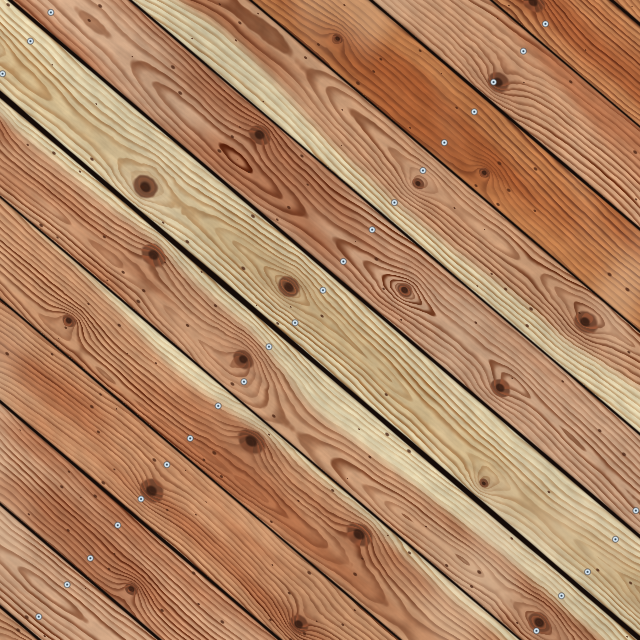
Reproduce this texture procedurally as a Shadertoy shader.

```glsl
// Diagonal larch decking: twelve boards with dark gaps, knots and paired screws.
// Each board is a cut through a trunk: the distance to a wandering pith gives the
// growth rings and the border of brown heartwood and pale sapwood.

const float BOARD = 0.1218;   // board pitch across the grain

// Per board: pith position across it, heartwood radius, orange tint
const vec3 WOOD[12] = vec3[12](
    vec3(1.3, 3.0, 0.75), vec3(-0.2, 3.0, 0.25), vec3(1.35, 3.0, 0.9),
    vec3(0.25, 0.4, 0.25), vec3(0.6, 1.5, 0.05), vec3(0.55, -0.1, 0.2),
    vec3(0.75, 0.45, 0.25), vec3(0.8, 0.68, 0.35), vec3(-0.25, 3.0, 0.4),
    vec3(1.25, 3.0, 0.15), vec3(0.4, 1.5, 0.1), vec3(0.5, 3.0, 0.3));

float hash(vec2 p) {
    return fract(sin(dot(p, vec2(12.99, 78.23))) * 4375.85);
}

// Layered, rotated sines, about -1 to 1
float waves(vec2 p) {
    float sum = 0.0, amp = 0.5;
    for (int i = 0; i < 4; i++) {
        sum += amp * sin(p.x + 1.5 * sin(p.y * 0.8 + float(i)));
        p = mat2(1.2, 1.6, -1.6, 1.2) * p + 2.3;
        amp *= 0.55;
    }
    return sum;
}

// Knots, one per cell along a board: x = ring swell, y = core, z = dark heart
vec3 knots(vec2 b, float id) {
    vec3 k = vec3(0.0);
    float cell = floor((b.x - 4.56) / 2.6);
    for (float i = -1.0; i <= 1.0; i++) {
        vec2 key = vec2(cell + i, id * 3.7);
        if (hash(key + 5.1) > 0.85) continue;
        vec2 center = vec2(4.56 + (cell + i + 0.25 + 0.5 * hash(key)) * 2.6,
                           0.22 + 0.56 * hash(key + 1.3));
        float radius = mix(0.04, 0.15, hash(key + 2.7));
        vec2 q = (b - center) * vec2(0.8, 1.0);
        float d = length(q) * (1.0 + 0.15 * waves(q * 9.0 + id));
        k.x += mix(3.0, 6.0, hash(key + 6.6)) * exp(-d / (radius * 1.5 + 0.03));
        k.y = max(k.y, smoothstep(radius * 1.1, radius * 0.85, d));
        k.z = max(k.z, smoothstep(radius * 0.55, radius * 0.3, d));
    }
    return k;
}

// Small dark flecks, scattered by jittered cells
float flecks(vec2 b, float id) {
    vec2 grid = b / vec2(0.4, 0.2);
    vec2 key = floor(grid) + vec2(0.0, id * 17.0);
    vec2 center = 0.3 + 0.4 * vec2(hash(key), hash(key + 3.1));
    vec2 q = (fract(grid) - center) * vec2(0.26, 0.2);
    float radius = mix(0.006, 0.02, hash(key + 7.7));
    return step(hash(key + 9.2), 0.2) * smoothstep(radius * 1.4, radius * 0.5, length(q));
}

void mainImage(out vec4 fragColor, in vec2 fragCoord) {
    vec2 uv = fragCoord / iResolution.xy;
    vec2 p = vec2(uv.x, 1.0 - uv.y);
    float px = 0.8 / (iResolution.y * BOARD);

    // Board coordinates in board widths: x along the grain, y across it
    vec2 along = vec2(0.761, 0.648);
    vec2 b = vec2(dot(p, along), dot(p, vec2(-along.y, along.x)) + 0.0099) / BOARD;
    float edge = floor(b.y + 0.5);
    float gapDist = abs(b.y - edge);
    float id = floor(b.y);
    b.y -= id;
    vec3 wood = WOOD[clamp(int(id) + 5, 0, 11)];
    vec2 seed = vec2(id * 7.31, id * 3.17);
    vec3 knot = knots(b, id);

    // Growth rings around the pith, each of its own strength
    float depth = 0.32 * waves(vec2(b.x * 0.5, 0.0) + seed);
    float pith = wood.x + 0.07 * sin(b.x * 0.9 + id * 2.0);
    float radial = length(vec2(b.y - pith, depth));
    float phase = radial * mix(13.0, 17.0, hash(seed)) - knot.x
                + 0.7 * waves(b * vec2(0.7, 2.5) + seed)
                + 0.12 * waves(b * vec2(6.0, 4.0) + seed);
    float ring = fract(phase);
    float late = smoothstep(0.3, 0.82, ring) * (1.0 - smoothstep(0.86, 1.0, ring));
    late *= 0.5 + 0.9 * hash(vec2(floor(phase), id));
    late = mix(late, 0.3, smoothstep(0.4, 1.0, fwidth(phase)));
    late *= 0.8 + 0.45 * waves(b * vec2(0.8, 3.5) + seed + 4.0);

    // Sapwood and heartwood
    float border = wood.y + 0.14 * waves(vec2(b.x * 0.4, 1.0) + seed);
    float heart = smoothstep(0.1, -0.08, radial - border - 0.02 * knot.x);
    vec3 sapColor = mix(vec3(0.87, 0.82, 0.68), vec3(0.66, 0.50, 0.32), late * 0.85);
    sapColor *= mix(vec3(1.0), vec3(0.93, 0.87, 0.80), smoothstep(0.4, 0.1, radial));
    vec3 heartBase = mix(vec3(0.81, 0.66, 0.54), vec3(0.75, 0.48, 0.28), wood.z);
    vec3 heartColor = mix(heartBase, vec3(0.48, 0.27, 0.16), late * 0.85);
    vec3 color = mix(sapColor, heartColor, heart);

    // Fibres, streaked stains and dappled sunlight
    color *= 1.0 + 0.05 * waves(b * vec2(2.5, 36.0) + seed);
    color *= 1.0 + 0.04 * waves(b * vec2(14.0, 21.0) + seed);
    float stain = smoothstep(-0.1, 0.8, waves(b * vec2(0.5, 3.0) + seed + 8.0));
    color *= mix(vec3(1.0), vec3(0.88, 0.74, 0.66), stain * heart);
    color *= 1.0 + 0.06 * waves(p * 6.0 + 1.0);
    float sun = smoothstep(0.3, 0.9, waves(p * vec2(7.0, 5.0) + 3.0));
    color = mix(color, vec3(0.95, 0.84, 0.71), 0.35 * sun);

    // Knots and flecks
    color *= 1.0 - vec3(0.03, 0.045, 0.05) * min(knot.x, 4.0);
    color = mix(color, vec3(0.50, 0.28, 0.18) * (0.75 + 0.5 * late), knot.y * 0.8);
    color = mix(color, vec3(0.17, 0.09, 0.06), knot.z * 0.75);
    color = mix(color, vec3(0.28, 0.14, 0.08), 0.8 * flecks(b, id));

    // Screw pairs on joists 0.6 of the canvas apart
    float side = step(0.505, b.y);
    float joist = mod(b.x * BOARD + 0.227, 0.6) - 0.3;
    vec2 screw = vec2(joist / BOARD + 0.08 * (hash(vec2(id, side)) - 0.5),
                      b.y - mix(0.23, 0.78, side));
    float s = length(screw);
    color = mix(color, vec3(0.27, 0.28, 0.30), smoothstep(px, -px, s - 0.042));
    color = mix(color, vec3(0.84, 0.90, 0.94), smoothstep(px, -px, s - 0.034));
    color = mix(color, vec3(0.20, 0.27, 0.33), smoothstep(px, -px, s - 0.012));

    // Gaps, one of them wider, with faintly shaded board edges
    float gap = edge == 1.0 ? 0.032 : 0.009 + 0.012 * hash(vec2(edge, 4.0));
    gap *= 1.0 + 0.2 * waves(vec2(b.x * 1.5, edge));
    color *= 1.0 - 0.15 * smoothstep(gap + 0.03, gap, gapDist);
    color = mix(vec3(0.08, 0.045, 0.03), color, smoothstep(-px, px, gapDist - gap));
    fragColor = vec4(color, 1.0);
}
```
